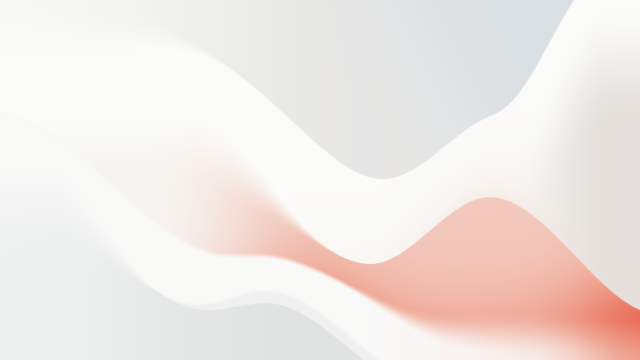
A Shadertoy shader for this background:

```glsl
// Soft white ribbons flowing over a coral glow and pale grey space.
// Layout space: 16 units wide, 9 units high, origin at the lower left.

const vec3 WHITE      = vec3(0.983, 0.983, 0.974);
const vec3 PAPER      = vec3(0.966, 0.955, 0.941);
const vec3 CORAL      = vec3(0.940, 0.660, 0.590);
const vec3 DEEP_CORAL = vec3(0.910, 0.400, 0.310);
const vec3 BLUSH      = vec3(0.950, 0.885, 0.855);
const vec3 WARM_SHADE = vec3(0.890, 0.872, 0.858);

// Smooth step of a given height; skew moves its steepest part sideways.
float ease(float x, float start, float end, float height, float skew) {
    float t = pow(clamp((x - start) / (end - start), 0.0, 1.0), skew);
    return height * t * t * (3.0 - 2.0 * t);
}

// Coverage of the area below an edge, where depth grows downwards.
float below(float depth, float softness) {
    float w = softness + 0.75 * fwidth(depth);
    return smoothstep(-w, w, depth);
}

// Edge heights, each a chain of eased rises and falls.
float upperEdge(float x) {
    return 8.17 - ease(x, 2.71, 9.58, 3.65, 1.4)
                + ease(x, 9.58, 12.7, 1.67, 1.0)
                + ease(x, 12.3, 15.2, 3.54, 1.0);
}

float middleEdge(float x) {
    return 5.25 - ease(x, 4.58, 9.27, 2.85, 1.0)
                + ease(x, 9.27, 12.23, 1.67, 1.0)
                - ease(x, 12.23, 16.46, 2.92, 1.02);
}

float lowerEdge(float x) {
    return 6.23 - ease(x, -0.2, 5.73, 3.58, 1.0)
                - ease(x, 6.46, 11.25, 1.67, 1.0);
}

float groundEdge(float x) {
    return 3.58 - ease(x, 1.25, 5.21, 2.33, 0.85)
                + ease(x, 5.21, 6.67, 0.17, 1.0)
                - ease(x, 6.67, 10.83, 2.29, 1.0);
}

vec3 skyColor(vec2 p) {
    vec3 warm = mix(vec3(0.972, 0.972, 0.960), vec3(0.905, 0.903, 0.900),
                    smoothstep(0.0, 9.5, p.x));
    float cool = smoothstep(9.0, 14.5, p.x + 0.5 * (p.y - 6.0));
    return mix(warm, vec3(0.855, 0.875, 0.890), cool);
}

// White near the top edge, shaded on the right, blushing near the bottom edge.
vec3 upperRibbonColor(vec2 p, float topDepth, float bottomGap) {
    float shade = smoothstep(12.0, 15.5, p.x) * smoothstep(0.8, 4.0, topDepth);
    float blush = exp(-max(bottomGap, 0.0) / 0.55) * smoothstep(6.5, 13.5, p.x);
    vec3 color = mix(WHITE, WARM_SHADE, shade);
    return mix(color, BLUSH, 0.6 * blush * (1.0 - 0.6 * shade));
}

// Heat from 0 to 2 runs from the base colour through coral to deep coral.
vec3 heatColor(vec3 base, float heat) {
    vec3 color = mix(base, CORAL, clamp(heat, 0.0, 1.0));
    return mix(color, DEEP_CORAL, clamp(heat - 1.0, 0.0, 1.0));
}

void mainImage(out vec4 fragColor, in vec2 fragCoord) {
    vec2 p = fragCoord / iResolution.xy * vec2(16.0, 9.0);
    float upperDepth  = upperEdge(p.x) - p.y;
    float middleDepth = middleEdge(p.x) - p.y;
    float lowerDepth  = lowerEdge(p.x) - p.y;
    float groundDepth = groundEdge(p.x) - p.y;

    // Sky and upper ribbon
    vec3 color = skyColor(p);
    float upperSoft = 0.8 * (1.0 - smoothstep(2.0, 6.0, p.x));
    color = mix(color, upperRibbonColor(p, upperDepth, -middleDepth),
                below(upperDepth, upperSoft));

    // Lower ribbon, merging with the coral towards the right
    float lowerSoft = mix(0.12, 0.95, smoothstep(8.5, 12.9, p.x));
    float lowerMask = smoothstep(-0.4 * lowerSoft, lowerSoft, lowerDepth);
    vec3 pocket = mix(PAPER, WHITE - vec3(0.006, 0.008, 0.002), lowerMask);

    // Coral glow: warmest along the lower ribbon and in the right corner
    float bodyHeat = smoothstep(3.75, 8.75, p.x)
                   * (0.55 + 0.45 * exp(-max(-lowerDepth, 0.0) / 0.94));
    vec2 fromCorner = (p - vec2(16.25, 0.46)) / 1.9;
    float cornerHeat = 1.1 * exp(-dot(fromCorner, fromCorner));
    float rest = 0.1 * smoothstep(9.0, 13.0, p.x);
    float heat = bodyHeat * mix(1.0, rest, lowerMask) + cornerHeat;
    float middleSoft = 0.94 * (1.0 - smoothstep(5.2, 8.3, p.x));
    float pocketMask = max(below(middleDepth, middleSoft),
                           lowerMask * (1.0 - smoothstep(8.0, 9.0, p.x)));
    color = mix(color, heatColor(pocket, heat), pocketMask);

    // Thin underside of the lower ribbon, then the grey ground
    float lift = ease(p.x, 3.75, 6.67, 0.31, 1.0);
    float groundSoft = 1.25 * (1.0 - smoothstep(1.25, 4.0, p.x));
    vec3 underside = vec3(0.942, 0.942, 0.945);
    color = mix(color, underside, below(groundDepth + lift, groundSoft + 0.03));
    vec3 ground = mix(vec3(0.935, 0.942, 0.940), vec3(0.878, 0.887, 0.886),
                      smoothstep(0.0, 8.0, p.x));
    color = mix(color, ground, below(groundDepth, groundSoft));

    fragColor = vec4(color, 1.0);
}
```
